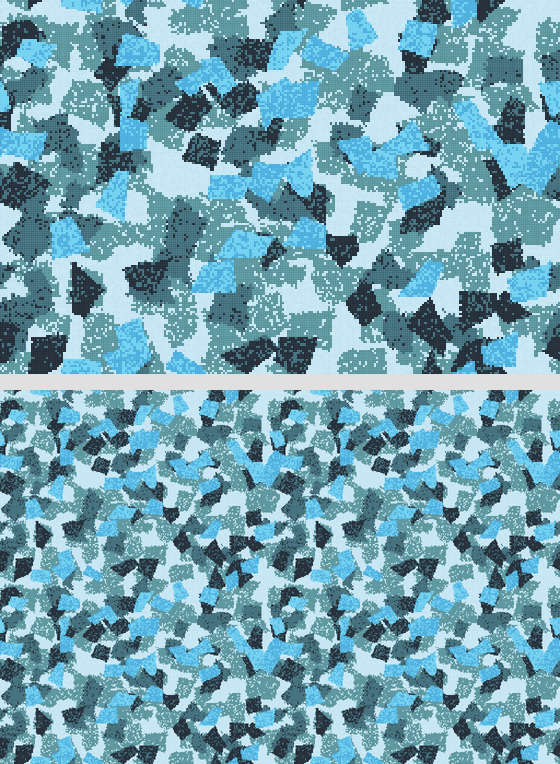
Top, the tile; bottom, the same tile 2 across and 2 down.
Reproduce this pattern procedurally as a WebGL 2 fragment shader.

```glsl
#version 300 es
precision highp float;
// Camouflage mosaic: torn, overlapping shards in teal, slate, ink and blue on a pale ground.
// Each layer scatters random quads over a wrapping grid; the result is sampled once per
// small square tessera, flecked with a second colour and finished with fine joints.

uniform vec2 u_resolution;
out vec4 fragColor;

const vec2 TESSERAE = vec2(256.0, 171.0);
const vec2 GRID = vec2(12.0, 8.0);

const vec3 PALE  = vec3(0.78, 0.90, 0.95);
const vec3 TEAL  = vec3(0.37, 0.59, 0.62);
const vec3 SLATE = vec3(0.27, 0.44, 0.49);
const vec3 INK   = vec3(0.15, 0.19, 0.23);
const vec3 SKY   = vec3(0.46, 0.82, 0.94);
const vec3 AZURE = vec3(0.31, 0.69, 0.87);

// Three random values from an integer cell and a seed
vec3 hash3(vec2 cell, float seed) {
    uvec3 v = uvec3(ivec3(vec3(cell, seed))) * 1664525u + 1013904223u;
    v.x += v.y * v.z; v.y += v.z * v.x; v.z += v.x * v.y;
    v ^= v >> 16u;
    v.x += v.y * v.z; v.y += v.z * v.x; v.z += v.x * v.y;
    return vec3(v >> 8u) / 16777216.0;
}

vec2 wrapCell(vec2 cell, vec2 period) {
    return floor(mod(cell + 0.5, period));
}

float gradientDot(vec2 cell, vec2 offset, vec2 period, float seed) {
    float angle = 6.2832 * hash3(wrapCell(cell, period), seed).x;
    return dot(vec2(cos(angle), sin(angle)), offset);
}

// Gradient noise that repeats after a whole number of cells
float gradientNoise(vec2 uv, vec2 period, float seed) {
    vec2 p = uv * period;
    vec2 i = floor(p), f = p - i, e = vec2(1.0, 0.0);
    vec2 w = f * f * f * (f * (f * 6.0 - 15.0) + 10.0);
    float low  = mix(gradientDot(i, f, period, seed),
                     gradientDot(i + e.xy, f - e.xy, period, seed), w.x);
    float high = mix(gradientDot(i + e.yx, f - e.yx, period, seed),
                     gradientDot(i + e.xx, f - e.xx, period, seed), w.x);
    return mix(low, high, w.y);
}

// Signed distance to an irregular quad: four half planes, limited to one neighbourhood
float quadDistance(vec2 q, vec2 cell, float seed, float size, float turn, float tilt) {
    vec3 form = hash3(cell, seed + 1.0);
    float rotation = (form.x - 0.5) * turn;
    float stretch = mix(0.75, 1.33, form.y);
    float d = length(q) - 1.05;
    for (int side = 0; side < 4; side++) {
        vec3 h = hash3(cell, seed + 2.0 + float(side));
        float angle = rotation + 1.5708 * float(side) + (h.x - 0.5) * tilt;
        float reach = size * mix(0.6, 1.4, h.y);
        reach *= side % 2 == 0 ? stretch : 1.0 / stretch;
        d = max(d, dot(q, vec2(cos(angle), sin(angle))) - reach);
    }
    return d;
}

// Nearest shard of a layer: x = signed distance, y = random value of that shard
vec2 shardLayer(vec2 uv, float seed, float density, float size, float turn, float tilt) {
    vec2 p = uv * GRID + hash3(vec2(3.0), seed).xy;
    vec2 home = floor(p);
    vec2 nearest = vec2(1.0, 0.0);
    for (int y = -1; y <= 1; y++) {
        for (int x = -1; x <= 1; x++) {
            vec2 cell = home + vec2(x, y);
            vec2 id = wrapCell(cell, GRID);
            vec3 h = hash3(id, seed);
            if (h.z > density) continue;
            vec2 centre = cell + 0.5 + (h.xy - 0.5) * 0.8;
            float d = quadDistance(p - centre, id, seed, size, turn, tilt);
            if (d < nearest.x) nearest = vec2(d, hash3(id, seed + 7.0).x);
        }
    }
    return nearest;
}

// Covers the colour below with a shard, flecked in a share that differs per shard
vec3 paint(vec3 below, vec2 shard, float fray, vec3 base, vec3 fleck, float share, float grain) {
    float amount = share * mix(0.4, 1.6, shard.y);
    vec3 colour = mix(base, fleck, step(grain, amount));
    return mix(colour, below, step(0.0, shard.x + fray));
}

// Thin joint along the lower side of each unit interval
vec2 jointLine(vec2 f) {
    return smoothstep(0.0, 0.2, f) * (1.0 - smoothstep(0.3, 0.7, f));
}

void main() {
    vec2 mosaic = gl_FragCoord.xy / u_resolution * TESSERAE;
    vec2 tessera = floor(mosaic);
    vec2 uv = (tessera + 0.5) / TESSERAE;

    // Grain for flecks, and frayed outlines
    vec3 random = hash3(tessera, 90.0);
    float clump = gradientNoise(uv, vec2(96.0, 64.0), 91.0);
    float drift = gradientNoise(uv, vec2(24.0, 16.0), 92.0);
    float grain = random.x + 0.35 * clump + 0.25 * drift;
    float fray = 0.16 * drift + 0.07 * (random.y - 0.5);

    // Shards from the bottom layer to the top one
    vec3 colour = PALE + 0.025 * (random.z - 0.5);
    colour = paint(colour, shardLayer(uv, 10.0, 0.95, 0.42, 0.7, 0.5), fray, TEAL, PALE, 0.13, grain);
    colour = paint(colour, shardLayer(uv, 20.0, 0.45, 0.36, 1.5, 0.6), fray, SLATE, INK, 0.08, grain);
    colour = paint(colour, shardLayer(uv, 30.0, 0.34, 0.34, 1.5, 1.0), 0.4 * fray, INK, SLATE, 0.24, grain);
    colour = paint(colour, shardLayer(uv, 40.0, 0.50, 0.32, 1.2, 0.8), 0.3 * fray, SKY, AZURE, 0.50, grain);

    // Joints, strongest on dark tesserae
    vec2 joint = jointLine(fract(mosaic));
    float depth = mix(0.30, 0.03, smoothstep(0.2, 0.9, colour.g));
    colour *= 1.0 + depth * (0.5 - 0.5 * (joint.x + joint.y));
    fragColor = vec4(colour, 1.0);
}
```
